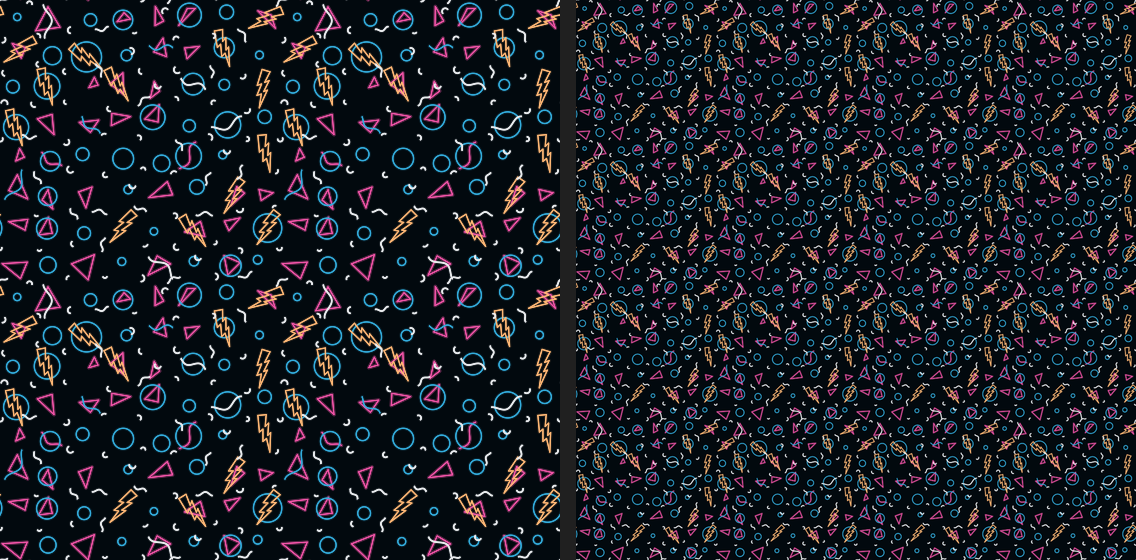
Left, the tile; right, the same tile 2 across and 2 down.
Write a WebGL 2 fragment shader that draws this pattern.

```glsl
#version 300 es
precision highp float;

uniform vec2 u_resolution;
out vec4 fragColor;

// Layout: the tile repeats on the canvas, each tile is a wrapped grid of cells
const int TILES = 2;
const int CELLS = 8;            // even, so the checkerboard wraps
const float JITTER = 0.34;

// Strokes, in cell units
const float LINE = 0.024;
const float HALO = 0.068;
const float PINK_GLOW = 0.36;
const float SOFT_GLOW = 0.12;

const vec3 NIGHT = vec3(0.008, 0.036, 0.056);
const vec3 PINK  = vec3(0.95, 0.33, 0.66);
const vec3 BLUE  = vec3(0.20, 0.68, 0.87);
const vec3 PEACH = vec3(1.00, 0.72, 0.46);
const vec3 WHITE = vec3(0.92, 0.93, 0.94);

const float PI = 3.14159;
const float BOLT_SIZE = 0.55;
const int BOLT_POINTS = 11;
const vec2 BOLT[BOLT_POINTS] = vec2[](
    vec2(-0.12, 1.0), vec2(0.30, 0.90), vec2(0.06, 0.34), vec2(0.28, 0.44),
    vec2(0.04, -0.14), vec2(0.22, -0.06), vec2(-0.14, -1.0), vec2(-0.08, -0.28),
    vec2(-0.30, -0.36), vec2(-0.10, 0.24), vec2(-0.32, 0.16));

vec3 hash(ivec2 cell, int salt) {
    uvec3 v = uvec3(cell, salt) * 1664525u + 1013904223u;
    v.x += v.y * v.z; v.y += v.z * v.x; v.z += v.x * v.y;
    v ^= v >> 16u;
    v.x += v.y * v.z; v.y += v.z * v.x; v.z += v.x * v.y;
    return vec3(v & 0xffffu) / 65535.0;
}

mat2 rotation(float a) {
    return mat2(cos(a), sin(a), -sin(a), cos(a));
}

// Outline distances
float segment(vec2 p, vec2 a, vec2 b) {
    vec2 ab = b - a;
    return length(p - a - ab * clamp(dot(p - a, ab) / dot(ab, ab), 0.0, 1.0));
}

float bolt(vec2 p) {
    float d = 1e3;
    for (int i = 0; i < BOLT_POINTS; i++)
        d = min(d, segment(p, BOLT[i], BOLT[(i + 1) % BOLT_POINTS]));
    return d;
}

vec2 corner(int i, float size, ivec2 cell) {
    vec3 h = hash(cell, 20 + i);
    float angle = 2.0 * PI * (float(i) / 3.0 + hash(cell, 19).x) + 1.3 * (h.x - 0.5);
    return size * mix(0.5, 1.15, h.y) * vec2(cos(angle), sin(angle));
}

float triangle(vec2 p, float size, ivec2 cell) {
    vec2 a = corner(0, size, cell), b = corner(1, size, cell), c = corner(2, size, cell);
    return min(segment(p, a, b), min(segment(p, b, c), segment(p, c, a)));
}

float arc(vec2 p, float radius, float halfAngle) {
    p.x = abs(p.x);
    vec2 end = vec2(sin(halfAngle), cos(halfAngle));
    return end.y * p.x > end.x * p.y ? length(p - radius * end) : abs(length(p) - radius);
}

float squiggle(vec2 p, float halfLength, float phase) {
    float x = clamp(p.x, -halfLength, halfLength);
    float k = PI / halfLength, amp = 0.24 * halfLength;
    float slope = amp * k * cos(k * x + phase);
    float dy = (p.y - amp * sin(k * x + phase)) / sqrt(1.0 + slope * slope);
    return length(vec2(p.x - x, dy));
}

// Motifs lower the nearest distance per ink: x pink, y blue, z peach, w white
void largeMotif(vec2 p, ivec2 cell, inout vec4 d) {
    vec3 h = hash(cell, 1), t = hash(cell, 2);
    float kind = h.x, size = mix(0.27, 0.43, h.y);
    bool hasBolt = kind < 0.30;
    bool hasCircle = kind > 0.22 && kind < 0.72;
    bool hasTriangle = (kind > 0.10 && kind < 0.22) || kind > 0.60;
    bool hasCurve = (kind > 0.30 && kind < 0.54) || kind > 0.86;
    if (hasBolt) d.z = min(d.z, BOLT_SIZE * bolt(rotation(2.6 * (t.x - 0.5)) * p / BOLT_SIZE));
    if (hasCircle) d.y = min(d.y, abs(length(p) - size));
    if (hasTriangle) d.x = min(d.x, triangle(p, size * 1.15, cell));
    if (hasCurve) {
        float s = squiggle(rotation(2.0 * PI * t.x) * p, size * 1.2, 2.0 * t.y);
        if (t.z < 0.35) d.w = min(d.w, s);
        else if (hasCircle) d.x = min(d.x, s);
        else d.y = min(d.y, s);
    }
}

void smallMotif(vec2 p, ivec2 cell, inout vec4 d) {
    vec3 h = hash(cell, 3);
    if (h.x < 0.54) d.y = min(d.y, abs(length(p) - mix(0.10, 0.27, h.y)));
    if (h.x > 0.46) d.x = min(d.x, triangle(p, mix(0.20, 0.36, h.y), cell));
    if (h.z < 0.2) d.w = min(d.w, arc(rotation(30.0 * h.z) * (p - 0.12), 0.09, 1.5));
}

void confetti(vec2 p, ivec2 cell, inout vec4 d) {
    vec3 h = hash(cell, 4), t = hash(cell, 5);
    p = rotation(2.0 * PI * h.x) * p;
    float s = h.y < 0.28 ? squiggle(p, mix(0.16, 0.23, h.z), 2.0 * t.x)
                         : arc(p, mix(0.06, 0.10, h.z), mix(0.6, 1.7, t.x));
    d.w = min(d.w, s);
}

vec3 ink(vec3 base, vec3 color, float d, float width, float glow, float pixel) {
    float line = 1.0 - smoothstep(width - 0.6 * pixel, width + 0.6 * pixel, d);
    float halo = glow * (1.0 - smoothstep(0.5 * HALO, HALO, d));
    return mix(base, color, max(line, halo));
}

void main() {
    float across = float(TILES * CELLS);
    vec2 p = gl_FragCoord.xy / u_resolution * across;
    float pixel = across / min(u_resolution.x, u_resolution.y);
    ivec2 home = ivec2(floor(p));
    vec4 d = vec4(1e3);

    // Large and small motifs alternate, confetti sits on the cell corners
    for (int y = -1; y <= 1; y++)
    for (int x = -1; x <= 1; x++) {
        ivec2 site = home + ivec2(x, y);
        ivec2 cell = (site + CELLS) % CELLS;
        vec2 q = p - vec2(site) - 0.5 - JITTER * (hash(cell, 6).xy - 0.5);
        if ((cell.x + cell.y) % 2 == 0) largeMotif(q, cell, d);
        else smallMotif(q, cell, d);
        confetti(p - vec2(site) - JITTER * (hash(cell, 7).xy - 0.5), cell, d);
    }

    vec3 color = ink(NIGHT, PINK, d.x, LINE, PINK_GLOW, pixel);
    color = ink(color, BLUE, d.y, LINE, SOFT_GLOW, pixel);
    color = ink(color, PEACH, d.z, LINE, SOFT_GLOW, pixel);
    color = ink(color, WHITE, d.w, 1.2 * LINE, SOFT_GLOW, pixel);
    fragColor = vec4(color, 1.0);
}
```
